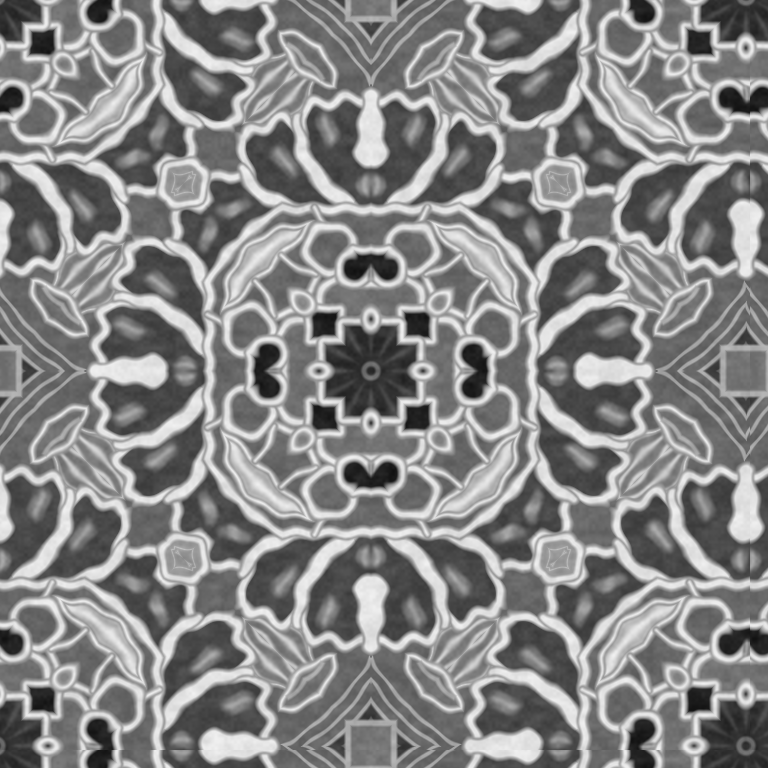
Write a WebGL 1 fragment shader that draws this pattern.

```glsl
precision highp float;
// Grey painted kaleidoscope: petal medallions outlined in white, folded by mirrors.
uniform vec2 u_resolution;

#define SPAN 7.68   // canvas width in pattern units
#define TILE 7.5    // repeat length
#define CENTER 3.71 // medallion centre from top left
#define FOLD 3.75   // diagonal mirror offset
#define SOFT .018   // edge softness
#define LINE .046   // outline half width
#define WOBBLE .018 // hand drawn waviness
#define GRAIN .08   // brush texture
#define WHITE .89
#define GREY .4
#define DARK .28
#define BLACK .12

float tone = GREY;

float hash(vec2 p) {
  vec3 h = fract(p.xyx * .1031);
  h += dot(h, h.yzx + 33.33);
  return fract((h.x + h.y) * h.z);
}
float noise(vec2 p) {
  vec2 i = floor(p), f = fract(p), e = vec2(1, 0);
  f = f * f * (3. - 2. * f);
  return mix(mix(hash(i), hash(i + e), f.x), mix(hash(i + e.yx), hash(i + 1.), f.x), f.y);
}
float inside(float d) { return 1. - smoothstep(-SOFT, SOFT, d); }
float smin(float a, float b) {
  float h = max(.1 - abs(a - b), 0.);
  return min(a, b) - h * h * 2.5;
}
float disc(vec2 p, float x, float y, float r) { return length(p - vec2(x, y)) - r; }
float oval(vec2 p, float x, vec2 r) { return (length((p - vec2(x, 0)) / r) - 1.) * r.y; }
float box(vec2 p, vec2 r) {
  vec2 d = abs(p) - r;
  return length(max(d, 0.)) + min(max(d.x, d.y), 0.);
}
mat2 turn(float a) { return mat2(cos(a), -sin(a), sin(a), cos(a)); }

// Distance to a quadratic curve, and the place along it
vec2 curve(vec2 p, vec2 a, vec2 b, vec2 c) {
  vec2 best = vec2(9, 0), from = a;
  for (int i = 1; i <= 8; i++) {
    float t = float(i) / 8.;
    vec2 to = mix(mix(a, b, t), mix(b, c, t), t), s = to - from;
    float h = clamp(dot(p - from, s) / dot(s, s), 0., 1.);
    float d = length(p - from - s * h);
    if (d < best.x) best = vec2(d, t + (h - 1.) / 8.);
    from = to;
  }
  return best;
}
void fill(float d, float shade) { tone = mix(tone, shade, inside(d)); }
// White line with a grey rim
void ink(float d, float w) {
  fill(d - w - .012, .6);
  fill(d - w + .014, WHITE);
}
void cell(float d, float shade, float w) {
  fill(d, shade);
  ink(abs(d), w);
}
// Soft painted highlight
void daub(vec2 p, vec2 c, vec2 r, float a) {
  vec2 e = turn(a) * (p - c) / r;
  tone = mix(tone, .57 + .06 * cos(e.y * 7.), 1. - smoothstep(.35, 1.1, length(e)));
}

// Concentric star and striped leaves, m follows the diagonal mirror
void border(vec2 q, vec2 m) {
  vec2 u = abs(vec2(FOLD - q.x, q.y));
  float star = pow(pow(u.x, .85) + pow(u.y, .85), 1.18);
  fill(abs(star - .36) - .06, .24);
  for (int i = 0; i < 3; i++)
    fill(abs(star - .47 - .2 * float(i)) - .03, .66);
  float square = max(u.x, u.y) - .23;
  fill(square, .46);
  fill(abs(square) - .03, .68);

  vec2 l = m - vec2(1.34, 0);
  float leaf = abs(l.y) - .31 * (1. - l.x * l.x / .25);
  float stripe = .5 + .5 * cos(l.y / (1.1 - min(l.x * l.x * 2.5, .8)) * 48.);
  cell(leaf, mix(.47, .8, stripe * stripe), .02);
  l.x -= .43;
  cell(abs(l.x) - .15 * (1. - l.y * l.y / .14), .44, .03);
  fill(max(abs(l.x + .05) - .025, l.y - .25), .66);
}
// Round button where four petals meet
void button(vec2 m) {
  cell(length(m) - .22, .57, .04);
  ink(abs(box(turn(.785) * m, vec2(.105))), .012);
  fill(box(m, vec2(.1, .008)), .75);
}

// Outer reach of the petal ring by angle in degrees
float reach(float a) {
  float notch = (a - 16.2) / 1.7;
  return 2.73 - .13 * exp(-notch * notch) - .06 * smoothstep(12., 17., a)
    - .36 * smoothstep(29., 32.5, a) + .18 * smoothstep(33., 38., a)
    - .1 * smoothstep(40., 45., a) + .025 * cos(a * .9 - 5.);
}
// Dark lobed petals with white stems and a bright bulb
void petals(vec2 q) {
  float a = degrees(atan(q.y, q.x)), r = length(q);
  float slope = (reach(a + .3) - reach(a - .3)) / radians(.6) / r;
  cell((r - reach(a)) / sqrt(1. + slope * slope), DARK, LINE);
  daub(q, vec2(2.43, .43), vec2(.2, .12), .2);
  daub(q, vec2(2.1, .86), vec2(.2, .12), .6);
  daub(q, vec2(1.63, 1.38), vec2(.1, .2), .2);
  daub(q, vec2(1.87, .05), vec2(.14, .1), .2);
  vec2 s = curve(q, vec2(1.66, .2), vec2(1.99, .76), vec2(2.56, .73));
  ink(s.x, .042 + .042 * sin(3.14 * sqrt(max(s.y, 0.))));
  s = curve(q, vec2(1.63, .7), vec2(1.68, 1.12), vec2(2.02, 1.3));
  ink(s.x, .042 + .03 * sin(3.14 * s.y));
  float t = clamp((q.x - 2.2) / .55, 0., 1.);
  ink(disc(q, 2.2 + .55 * t, 0., mix(.16, .08, t)), 0.);
}

// Inner rosette: leaves, rounded cells, hearts and the dark flower
void medallion(vec2 q) {
  cell(max(q.x - 1.62, length(q) - 1.85), GREY, LINE);
  vec2 g = vec2(q.x + q.y, q.x - q.y) * .7071;
  float bend = g.x - 1.6 + .36 * g.y * g.y;
  cell(abs(bend) - .15 * (1. - g.y * g.y / .36), .79 + .1 * cos(bend * 40.), .03);
  ink(curve(q, vec2(1.62, .58), vec2(1.43, .42), vec2(1.25, .2)).x, .03);
  ink(curve(q, vec2(.76, .62), vec2(.9, .52), vec2(1.04, .55)).x, .035);
  ink(curve(q, vec2(.96, .56), vec2(1.02, .75), vec2(1.14, .88)).x, .03);
  cell(disc(q, 1.22, .41, .235), GREY, .042);
  cell(smin(box(q - vec2(.7, 0), vec2(.17, .3)), disc(q, .69, .28, .24)), .44, .04);
  cell(smin(disc(q, 1.01, .18, .15), box(q - vec2(1.1, 0), vec2(.12, .17))), BLACK, .036);
  daub(q, vec2(.98, 0), vec2(.1, .06), 0.);
  cell(box(q - .46, vec2(.14)) - .03, BLACK, .034);
  cell(oval(g, .98, vec2(.12, .08)), .5, .03);
  float flower = min(box(q, vec2(.46, .27)), box(q, vec2(.27, .46))) - .04;
  float ray = pow(.5 + .5 * cos(atan(q.y, q.x) * 12.), 3.);
  cell(flower, .18 + .11 * ray * smoothstep(.1, .3, length(q)), .036);
  fill(abs(length(q) - .07) - .025, .42);
  cell(oval(q, .52, vec2(.085, .06)), .2, .034);
}

void main() {
  vec2 uv = gl_FragCoord.xy / u_resolution;
  vec2 p = mod(vec2(uv.x, 1. - uv.y) * SPAN, TILE) - CENTER;

  // Fold the tile into one mirrored wedge
  vec2 q = abs(p);
  if (q.y > q.x) q = q.yx;
  if (q.x + q.y > FOLD) q = FOLD - q.yx;
  float calm = smoothstep(.2, .9, disc(q, FOLD, 0., 0.)) * smoothstep(.3, 1.6, length(q));
  q += WOBBLE * calm * sin(q.yx * 19. + vec2(0, 1.3));
  vec2 m = vec2(q.x - q.y, FOLD - q.x - q.y) * .7071;

  border(q, m);
  petals(q);
  button(m);
  medallion(q);
  float brush = noise(p * vec2(9, 13) + 64.) + .5 * noise(p * 31. + 200.) - .75;
  gl_FragColor = vec4(vec3(tone + GRAIN * brush), 1);
}
```
